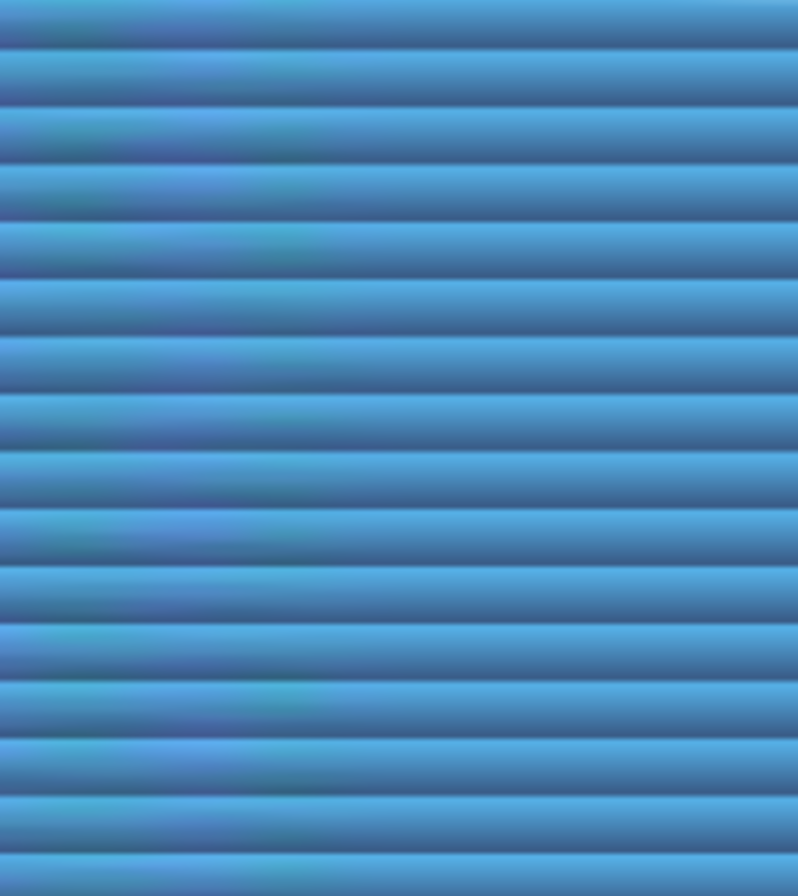
This pattern is drawn by a Shadertoy shader. Its source:

```glsl
// Blue horizontal shutter slats, each shaded from a bright top to a dark lower lip, with faint tint stains at left.
#define SLATS 15.61
#define PHASE 0.126
#define LIP 0.075
#define LIP_VARIATION 0.02
#define BRIGHT vec3(0.340, 0.705, 0.920)
#define DARK vec3(0.222, 0.355, 0.525)
#define STAIN vec3(-0.018, 0.013, -0.024)
#define STAIN_CELLS vec2(11.0, 62.0)
#define STAIN_START 0.34
#define STAIN_END 0.54

float hash(vec2 p) {
    p = fract(p * vec2(0.1031, 0.1137));
    p += dot(p, p.yx + 33.33);
    return fract((p.x + p.y) * p.x * 17.0);
}

float noise(vec2 p) {
    vec2 cell = floor(p), f = fract(p);
    f = f * f * (3.0 - 2.0 * f);
    float low = mix(hash(cell), hash(cell + vec2(1, 0)), f.x);
    float high = mix(hash(cell + vec2(0, 1)), hash(cell + vec2(1, 1)), f.x);
    return mix(low, high, f.y);
}

// Brightness down one slat: soft upper edge, then a steady fall to the lip
float slatShade(float s, float blur) {
    float fall = 1.0 - clamp((s - 0.03) / 0.91, 0.0, 1.0);
    float rise = smoothstep(-blur, blur, s);
    float nextRise = smoothstep(1.0 - blur, 1.0 + blur, s);
    return fall * rise + nextRise;
}

void mainImage(out vec4 fragColor, in vec2 fragCoord) {
    vec2 uv = fragCoord / iResolution.xy;
    float down = 1.0 - uv.y;
    float row = down * SLATS + PHASE;

    // Slat gradient; each joint has its own softness
    float joint = floor(row + 0.5);
    float blur = LIP + LIP_VARIATION * (2.0 * hash(vec2(joint, 3.0)) - 1.0);
    blur = max(blur, SLATS / iResolution.y);
    vec3 color = mix(DARK, BRIGHT, slatShade(fract(row), blur));

    // Green and violet stains: fixed vertical bands broken up by flat streaks
    float band = 0.7 * cos(uv.x * 24.0 - 2.4);
    float patches = 2.0 * noise(vec2(uv.x, down) * STAIN_CELLS + 7.0) - 1.0;
    float fade = 1.0 - smoothstep(STAIN_START, STAIN_END, uv.x);
    color += STAIN * (band + patches) * fade;

    // Faint light and dark streaks over the stained side
    float streaks = noise(vec2(uv.x * 7.0, down * 110.0) + 19.0) - 0.5;
    color += 0.022 * streaks * fade;

    // Pale glint along the upper right border
    float glint = smoothstep(0.8, 1.0, uv.x) * (1.0 - smoothstep(0.0, 0.01, down));
    color = mix(color, vec3(0.50, 0.74, 0.89), 0.4 * glint);

    fragColor = vec4(clamp(color, 0.0, 1.0), 1.0);
}
```
